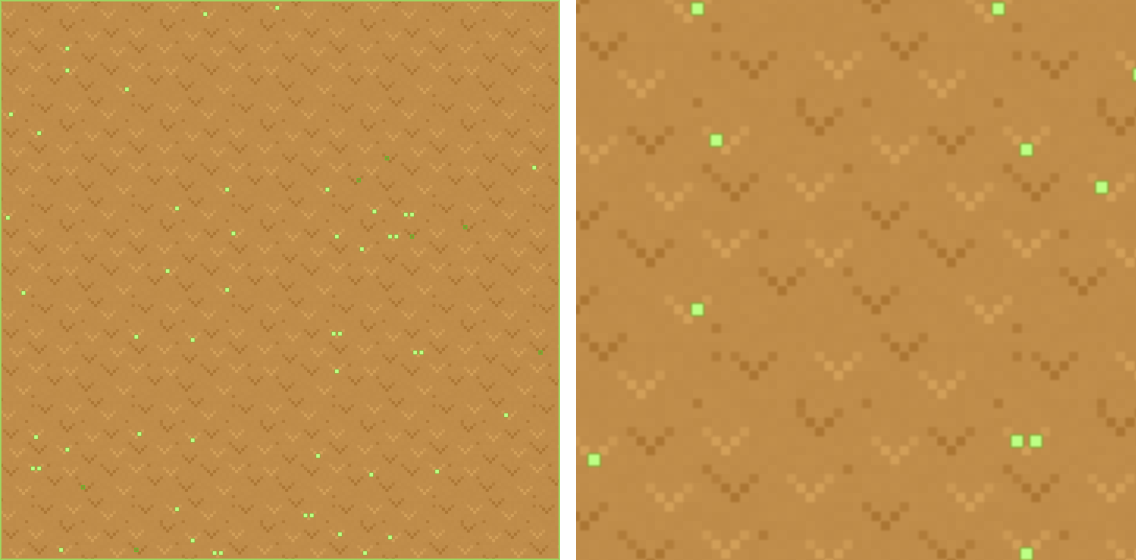
Left, the full canvas; right, a detail of the centre.
This texture is drawn by a Shadertoy shader. Its source:

```glsl
// Pixel-art sandy ground: repeating light and dark V tufts, specks, stray green sprouts and a thin green frame.
#define REPEATS 5.585
#define TILE_CELLS 32.0
#define FRAME_WIDTH 0.0026
#define SOFTNESS 0.22
#define LIGHT_SPROUT_CHANCE 0.16
#define DARK_SPROUT_CHANCE 0.02
#define PAIR_CHANCE 0.14
#define GRAIN 0.012

const vec3 SAND = vec3(0.75, 0.55, 0.29);
const vec3 LIGHT_TUFT = vec3(0.84, 0.64, 0.36);
const vec3 DARK_TUFT = vec3(0.65, 0.44, 0.18);
const vec3 FRAME_GREEN = vec3(0.62, 0.84, 0.38);
const vec3 SPROUT_GREEN = vec3(0.74, 1.0, 0.52);
const vec3 RIM_GREEN = vec3(0.45, 0.68, 0.18);

// Tuft centres and specks in cells, counted from the top left of the tile
const vec2 LIGHTS[9] = vec2[9](vec2(2, 4), vec2(23, 2), vec2(11, 10),
    vec2(29, 11), vec2(5, 16), vec2(20, 15), vec2(11, 21), vec2(22, 22), vec2(7, 28));
const vec2 DARKS[9] = vec2[9](vec2(30, 0), vec2(14, 2), vec2(21, 8),
    vec2(3, 10), vec2(12, 15), vec2(28, 18), vec2(3, 22), vec2(17, 25), vec2(27, 27));
const vec2 SPECKS[10] = vec2[10](vec2(10, 1), vec2(19, 6), vec2(8, 6), vec2(26, 6),
    vec2(0, 20), vec2(15, 20), vec2(24, 13), vec2(24, 24), vec2(9, 13), vec2(10, 30));

float hash(vec2 p) {
    return fract(sin(dot(p, vec2(127.1, 311.7))) * 43758.5453);
}

// Soft-edged square centred on zero
float square(vec2 d, float halfSize, float soft) {
    vec2 s = 1.0 - smoothstep(halfSize - soft, halfSize + soft, abs(d));
    return s.x * s.y;
}

// V of five cells with fainter outer tips; y points down
float tuft(vec2 d, float soft) {
    vec2 a = vec2(abs(d.x), d.y);
    float v = max(square(a - vec2(0, 1), 0.5, soft), square(a - vec2(1, 0), 0.5, soft));
    return max(v, 0.65 * square(a - vec2(2, -1), 0.5, soft));
}

// Offset to the nearest copy of a cell in the repeating tile
vec2 wrapped(vec2 p, vec2 cell) {
    return mod(p - cell - 0.5 + TILE_CELLS * 0.5, TILE_CELLS) - TILE_CELLS * 0.5;
}

// A sprout takes over one cell of some tufts, at times a mirrored pair
vec2 sproutOffset(vec2 d, vec2 seed) {
    float column = floor(hash(seed + 3.7) * 3.0) - 1.0;
    if (hash(seed + 8.3) < PAIR_CHANCE) {
        column = 1.0;
        d.x = abs(d.x);
    }
    return d - vec2(column, 1.0 - abs(column));
}

void mainImage(out vec4 fragColor, in vec2 fragCoord) {
    vec2 uv = fragCoord / iResolution.xy;
    float cells = REPEATS * TILE_CELLS;
    vec2 p = vec2(uv.x, 1.0 - uv.y) * cells;
    float soft = max(SOFTNESS, 0.6 * cells / iResolution.y);

    // Ground with faint grain
    vec3 color = SAND + GRAIN * (hash(mod(floor(p), TILE_CELLS)) - 0.5);

    for (int i = 0; i < 10; i++) {
        color = mix(color, DARK_TUFT, 0.6 * square(wrapped(p, SPECKS[i]), 0.5, soft));
    }

    // Tufts and their sprouts
    for (int i = 0; i < 9; i++) {
        vec2 d = wrapped(p, DARKS[i]);
        vec2 seed = floor((p - d) / TILE_CELLS) * 9.0 + DARKS[i];
        color = mix(color, DARK_TUFT, 0.8 * tuft(d, soft));
        if (hash(seed) < DARK_SPROUT_CHANCE) {
            vec2 s = sproutOffset(d, seed);
            float ring = square(s, 0.7, soft) - 0.8 * square(s, 0.3, soft);
            color = mix(color, RIM_GREEN, clamp(ring, 0.0, 1.0));
        }

        d = wrapped(p, LIGHTS[i]);
        seed = floor((p - d) / TILE_CELLS) * 9.0 + LIGHTS[i];
        color = mix(color, LIGHT_TUFT, 0.8 * tuft(d, soft));
        if (hash(seed) < LIGHT_SPROUT_CHANCE) {
            vec2 s = sproutOffset(d, seed);
            color = mix(color, RIM_GREEN, 0.7 * square(s, 0.75, soft));
            color = mix(color, SPROUT_GREEN, square(s, 0.58, soft));
        }
    }

    // Frame around the canvas
    vec2 edge = min(uv, 1.0 - uv);
    float aa = 0.5 / iResolution.y;
    float frame = 1.0 - smoothstep(FRAME_WIDTH - aa, FRAME_WIDTH + aa, min(edge.x, edge.y));
    color = mix(color, FRAME_GREEN, frame);

    fragColor = vec4(color, 1.0);
}
```
